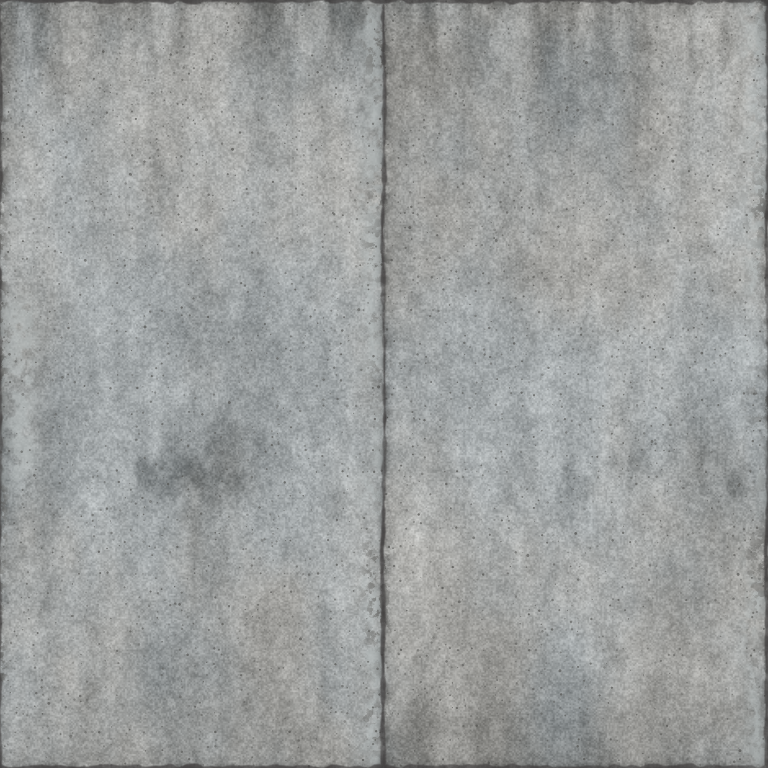
Reproduce this texture procedurally as a Shadertoy shader.

```glsl
// Two tall weathered concrete slabs side by side, split by a thin ragged joint.
// Layered value noise gives mottling, streaks and grain; hashed cells give air
// pits; distances to the joints drive dark gaps, grime, chalk bands and chips.

const vec3 WARM_SHIFT = vec3(0.006, 0.005, -0.008);
const vec3 COOL_SHIFT = vec3(-0.012, 0.008, 0.014);
const vec3 CHALK      = vec3(0.735, 0.76, 0.76);
const vec3 CHIP       = vec3(0.45, 0.45, 0.44);
const vec3 PIT        = vec3(0.34, 0.34, 0.33);
const vec3 GAP        = vec3(0.26, 0.25, 0.25);

float hash(vec2 p) {
    vec3 q = fract(vec3(p.xyx) * 0.1031);
    q += dot(q, q.yzx + 33.33);
    return fract((q.x + q.y) * q.z);
}

float noise(vec2 p) {
    vec2 i = floor(p), f = fract(p);
    f = f * f * (3.0 - 2.0 * f);
    return mix(mix(hash(i), hash(i + vec2(1, 0)), f.x),
               mix(hash(i + vec2(0, 1)), hash(i + vec2(1, 1)), f.x), f.y);
}

// Octaves keep their axes, so stretched noise stays streaky
float fbm(vec2 p) {
    float sum = 0.0, amp = 0.5;
    for (int i = 0; i < 5; i++) {
        sum += amp * noise(p);
        p = p * 2.03 + vec2(17.3, 9.1);
        amp *= 0.5;
    }
    return sum / 0.97;
}

// Falls from 1 at "near" to 0 at "far"
float fade(float near, float far, float d) {
    return 1.0 - smoothstep(near, far, d);
}

// Small round holes, at most one per cell of a jittered grid
float pits(vec2 uv, float cells, float density, float maxRadius, float px) {
    vec2 id = floor(uv * cells);
    vec2 jitter = vec2(hash(id + 3.1), hash(id + 47.7));
    vec2 center = (id + 0.2 + 0.6 * jitter) / cells;
    float radius = maxRadius * mix(0.4, 1.0, hash(id + 91.3));
    float disc = fade(radius - 0.6 * px, radius + 0.6 * px, length(uv - center));
    return disc * step(hash(id + 11.9), density) * mix(0.25, 1.0, hash(id + 71.0));
}

// Dark line whose width and strength vary along its length
float gap(float d, float along, float width, float px) {
    float w = width * mix(0.2, 1.5, noise(vec2(along * 90.0, width * 900.0)));
    float strength = mix(0.3, 1.0, fbm(vec2(along * 40.0, width * 500.0)));
    return strength * fade(w - px, w + 1.5 * px, d);
}

// Brightness of the bare slab: mottling, vertical streaks, grain
float slabTone(vec2 uv, vec2 seed) {
    float tone = 0.637;
    tone += 0.15 * (fbm(uv * vec2(8.0, 5.0) + seed) - 0.5);
    tone += 0.13 * (fbm(uv * vec2(36.0, 6.0) + seed) - 0.5);
    tone += 0.13 * (fbm(uv * vec2(60.0, 45.0) + seed) - 0.5);
    tone += 0.07 * (noise(uv * 230.0) - 0.5);
    return tone + 0.12 * (noise(uv * 470.0 + 9.0) - 0.5);
}

// Darkening from run-off at the top, blotches mid-height, damp at the foot
float stains(vec2 uv, float panel, vec2 seed) {
    float streak = fbm(uv * vec2(44.0, 7.0) + seed);
    float blotch = fbm(uv * vec2(28.0, 15.0) + seed + 5.0);
    float top = smoothstep(0.84, 1.0, uv.y) * smoothstep(0.35, 0.75, streak);
    float middle = exp(-pow((uv.y - 0.38) / 0.06, 2.0)) * smoothstep(0.5, 0.75, blotch);
    float foot = fade(0.03, 0.17, uv.y + 0.16 * (blotch - 0.5));
    return 0.14 * top + 0.12 * middle + mix(0.015, 0.085, panel) * foot;
}

void mainImage(out vec4 fragColor, in vec2 fragCoord) {
    vec2 uv = fragCoord / iResolution.xy;
    float px = 1.0 / min(iResolution.x, iResolution.y);
    float panel = floor(uv.x * 2.0);
    vec2 seed = vec2(23.7, 41.3) * (panel + 1.0);

    // Distances to the ragged vertical joints and to the top and bottom
    float joint = 0.5 * round(uv.x * 2.0);
    float wobble = 0.008 * (fbm(vec2(uv.y * 14.0, 2.0)) - 0.5);
    float side = uv.x - joint + wobble;
    float dJoint = abs(side);
    float dEnd = min(uv.y, 1.0 - uv.y) + 0.003 * (noise(vec2(uv.x * 60.0, 7.0)) - 0.5);

    // Bare concrete, cooler around mid-height
    float tone = slabTone(uv, seed) - stains(uv, panel, seed);
    float cool = fbm(uv * vec2(9.0, 5.0) + seed + 30.0);
    cool += 0.22 * exp(-pow((uv.y - 0.47) / 0.15, 2.0));
    vec3 color = vec3(tone) + mix(WARM_SHIFT, COOL_SHIFT, smoothstep(0.3, 0.85, cool));

    // Chalky deposit left of each joint, plus a patch at the far left edge
    float patchy = fbm(uv * vec2(32.0, 11.0) + 60.0);
    float flake = fbm(uv * 85.0 + 14.0);
    float band = fade(0.012, 0.05, -side + 0.04 * (patchy - 0.5)) * step(side, 0.0);
    float leftPatch = fade(0.03, 0.062, uv.x + 0.03 * (patchy - 0.5))
                    * smoothstep(0.33, 0.40, uv.y) * fade(0.59, 0.63, uv.y);
    float chalk = max(band * smoothstep(0.32, 0.58, patchy), 0.8 * leftPatch);
    color = mix(color, CHALK, 0.75 * chalk * smoothstep(0.28, 0.6, flake));

    // Chipped flakes cluster along the joints, mostly on the chalky side
    float reach = side < 0.0 ? 0.045 : 0.018;
    float cluster = smoothstep(0.42, 0.62, fbm(vec2(uv.y * 15.0, joint * 9.0 + 4.0)));
    float chips = fade(0.0, reach, dJoint) * smoothstep(0.50, 0.64, fbm(uv * 110.0 + 31.0));
    color = mix(color, CHIP, 0.8 * chips * mix(0.3, 1.0, cluster));

    // Fine and coarse air pits
    color = mix(color, PIT, 0.75 * pits(uv, 120.0, 0.22, 0.0016, px));
    color = mix(color, PIT, 0.80 * pits(uv + 0.37, 47.0, 0.12, 0.0020, px));

    // Soft grime, then the broken dark gaps
    float grime = 0.7 * exp(-dJoint / 0.006) + 0.6 * exp(-max(dEnd, 0.0) / 0.006);
    color *= 1.0 - 0.5 * min(grime, 1.0) * smoothstep(0.25, 0.65, flake);
    float crack = gap(dJoint, uv.y, 0.0022, px);
    color = mix(color, GAP, max(crack, gap(dEnd, uv.x, 0.0034, px)));

    fragColor = vec4(clamp(color, 0.0, 1.0), 1.0);
}
```
